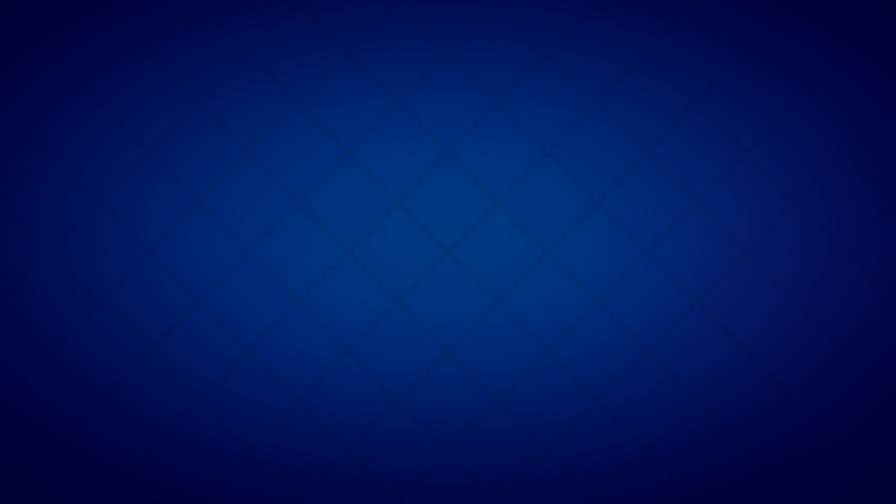
This background is drawn by a Shadertoy shader. Its source:

```glsl
// Soft-edged strength of evenly spaced stripes; 1 on each stripe centre
float stripes(float position, float period) {
    float dist = abs(mod(position + 0.5 * period, period) - 0.5 * period);
    return 1.0 - smoothstep(0.003, 0.013, dist);
}

void mainImage(out vec4 fragColor, in vec2 fragCoord) {
    vec2 uv = fragCoord / iResolution.xy;
    vec2 p = (fragCoord - 0.5 * iResolution.xy) / iResolution.y;

    // Elliptical glow, slightly above the middle
    float radius = length((uv - vec2(0.495, 0.535)) * 2.0);
    float green = mix(0.22, 0.005, smoothstep(0.05, 1.28, radius));
    float blue = mix(0.505, 0.2, smoothstep(0.15, 1.5, radius));
    vec3 color = vec3(0.0, green, blue);

    // Faint violet cast near the right side
    vec2 castOffset = (uv - vec2(0.86, 0.47)) / vec2(0.12, 0.25);
    color += vec3(0.018, -0.004, 0.012) * exp(-dot(castOffset, castOffset));

    // Diagonal lattice, fading toward the border
    float period = 0.1975;
    float lattice = max(stripes(p.x + p.y, period), stripes(p.x - p.y, period));
    float fade = 1.0 - 0.6 * smoothstep(0.3, 1.3, radius);
    color *= 1.0 - vec3(0.0, 0.09, 0.085) * lattice * fade;

    // Uneven tone made of layered sines
    float tone = sin(p.x * 9.0 + 2.0 * sin(p.y * 7.0)) + 0.5 * sin(p.y * 17.0 - p.x * 13.0);
    color *= 1.0 + 0.008 * tone;

    fragColor = vec4(clamp(color, 0.0, 1.0), 1.0);
}
```
